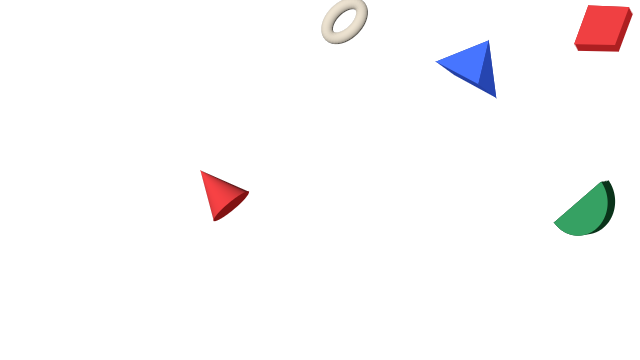
Give the GLSL for this background, as a Shadertoy shader.

```glsl
#define GRID_H 4.32
#define PIXEL (GRID_H / iResolution.y)
#define LIGHT normalize(vec3(-0.4, 0.35, 0.9))
#define RED vec3(0.94, 0.25, 0.26)
#define RED_SHADE vec3(0.68, 0.12, 0.13)
#define MAROON vec3(0.50, 0.07, 0.07)
#define BLUE vec3(0.28, 0.46, 1.0)
#define BLUE_SHADE vec3(0.15, 0.27, 0.69)
#define GREEN vec3(0.21, 0.63, 0.39)
#define GREEN_SHADE vec3(0.04, 0.20, 0.10)
#define CREAM vec3(0.93, 0.89, 0.82)
#define EXTRUDE_STEPS 10

// Signed distance to a line; negative on its right side
float edge(vec2 p, vec2 a, vec2 b) {
    vec2 d = normalize(b - a);
    return d.x * (p.y - a.y) - d.y * (p.x - a.x);
}

// Convex polygons with clockwise corners
float triangle(vec2 p, vec2 a, vec2 b, vec2 c) {
    return max(edge(p, a, b), max(edge(p, b, c), edge(p, c, a)));
}

float quad(vec2 p, vec2 a, vec2 b, vec2 c, vec2 d) {
    return max(max(edge(p, a, b), edge(p, b, c)), max(edge(p, c, d), edge(p, d, a)));
}

// Ellipse spanned by two conjugate half axes
float ellipse(vec2 p, vec2 u, vec2 v) {
    mat2 toUnit = inverse(mat2(u, v));
    vec2 q = toUnit * p;
    float len = length(q);
    return len * (len - 1.0) / max(length(q * toUnit), 1e-4);
}

float halfDisc(vec2 p) {
    vec2 u = vec2(0.283, 0.245), v = vec2(0.225, -0.32);
    return max(ellipse(p, u, v), edge(p, -u, u));
}

float slab(vec2 p) {
    return quad(p, vec2(7.06, 4.255), vec2(7.55, 4.235), vec2(7.38, 3.78), vec2(6.89, 3.79));
}

void paint(inout vec3 col, vec3 ink, float d) {
    col = mix(col, ink, clamp(0.5 - d / PIXEL, 0.0, 1.0));
}

void drawRing(inout vec3 col, vec2 p) {
    const float tube = 0.07;
    const int segments = 40;
    p -= vec2(4.135, 4.07);
    vec2 major = 0.255 * vec2(0.707, 0.707);
    vec2 minor = 0.152 * vec2(-0.707, 0.707);
    vec2 a = major, nearest = vec2(9.0);
    // Nearest offset from the centre line of the tube
    for (int i = 1; i <= segments; i++) {
        float t = 6.28319 * float(i) / float(segments);
        vec2 b = major * cos(t) + minor * sin(t);
        vec2 ab = b - a;
        vec2 offset = p - a - ab * clamp(dot(p - a, ab) / dot(ab, ab), 0.0, 1.0);
        if (length(offset) < length(nearest)) nearest = offset;
        a = b;
    }
    vec2 n = nearest / tube;
    vec3 normal = normalize(vec3(n, sqrt(max(1.0 - dot(n, n), 0.0))));
    float lit = max(dot(normal, LIGHT), 0.0);
    paint(col, CREAM * mix(0.38, 1.0, sqrt(lit)), length(nearest) - tube);
}

void drawCone(inout vec3 col, vec2 p) {
    vec2 apex = vec2(2.405, 2.275), right = vec2(2.985, 2.02), low = vec2(2.565, 1.67);
    float fromLow = max(-edge(p, low, apex), 0.0);
    float fromRight = max(-edge(p, apex, right), 0.0);
    // Round the shading from one silhouette edge to the other
    float n = 2.0 * fromLow / max(fromLow + fromRight, 1e-4) - 1.0;
    float lit = max(dot(vec2(n, sqrt(max(1.0 - n * n, 0.0))), vec2(-0.35, 0.94)), 0.0);
    paint(col, RED * mix(0.4, 1.03, sqrt(lit)), triangle(p, apex, right, low));
    vec2 rim = 0.5 * (right - low);
    paint(col, MAROON, ellipse(p - 0.5 * (right + low), rim, vec2(0.031, -0.037)));
}

void drawPyramid(inout vec3 col, vec2 p) {
    vec2 left = vec2(5.23, 3.58), top = vec2(5.865, 3.835);
    vec2 right = vec2(5.955, 3.145), low = vec2(5.45, 3.42), ridge = vec2(5.74, 3.31);
    paint(col, BLUE_SHADE * 0.93, quad(p, left, top, right, low));
    paint(col, BLUE, triangle(p, left, top, ridge));
    paint(col, BLUE_SHADE, triangle(p, top, right, ridge));
}

void drawExtrusions(inout vec3 col, vec2 p) {
    vec2 discP = p - vec2(6.93, 1.895);
    float slabSide = 9.0, discSide = 9.0;
    // Sweep each front face along its depth
    for (int i = 0; i <= EXTRUDE_STEPS; i++) {
        float depth = float(i) / float(EXTRUDE_STEPS);
        slabSide = min(slabSide, slab(p - depth * vec2(0.045, -0.08)));
        discSide = min(discSide, halfDisc(discP - depth * vec2(0.09, 0.015)));
    }
    paint(col, RED_SHADE, slabSide);
    paint(col, RED, slab(p));
    paint(col, GREEN_SHADE, discSide);
    paint(col, GREEN, halfDisc(discP));
}

void mainImage(out vec4 fragColor, in vec2 fragCoord) {
    vec2 p = fragCoord * PIXEL;
    vec3 col = vec3(1.0);
    drawRing(col, p);
    drawCone(col, p);
    drawPyramid(col, p);
    drawExtrusions(col, p);
    fragColor = vec4(col, 1.0);
}
```
